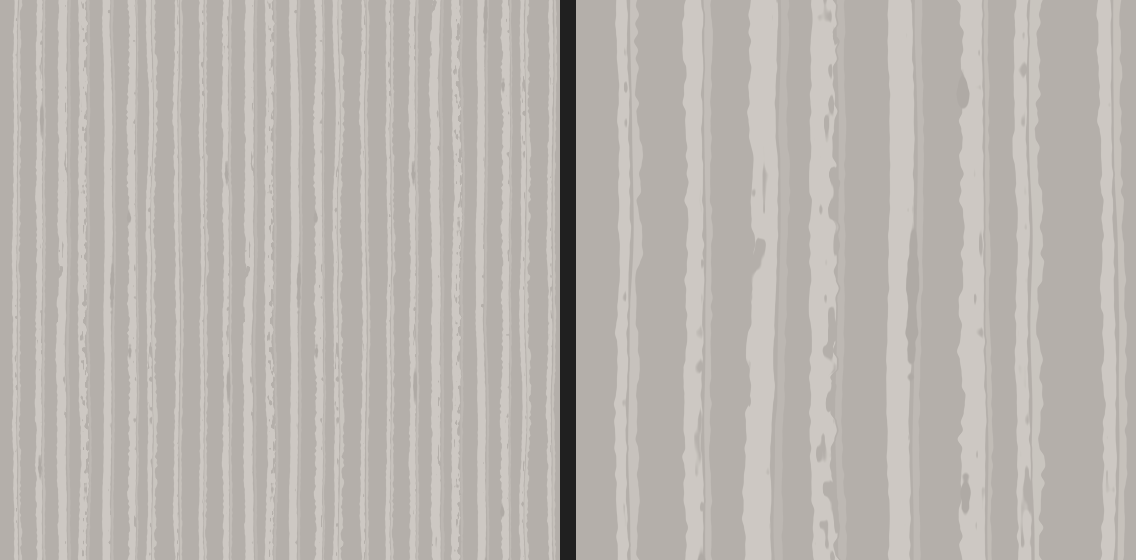
Left, the full canvas; right, a detail of the centre.
A Shadertoy shader for this pattern:

```glsl
// Hand-brushed vertical stripes: eight pale strokes, each with a thin side strand,
// repeat three times across; every third set is dropped by about half the height.
// Strokes are bands with noisy edges, then torn, speckled and slotted by noise.

#define SPAN 768.0                    // design units per canvas side
#define PITCH 32.0                    // units between strokes
#define LANES 24.0                    // strokes across the canvas
#define MARGIN 6.0                    // left side of the first lane
#define DROP 0.475                    // vertical offset of the dropped set
#define WANDER 4.0                    // sideways drift of a stroke
#define ROUGH 2.2                     // edge raggedness
#define GROUND vec3(0.706, 0.686, 0.667)
#define PALE vec3(0.804, 0.786, 0.764)
#define SLOT_SHADE 0.97               // darkening inside long slots

// Per stroke: main left, main right, strand left, strand right, from lane centre
const vec4 BANDS[8] = vec4[8](
    vec4(-4.0, 1.5, 2.7, 6.0), vec4(-5.0, 3.0, 4.0, 7.0),
    vec4(-7.0, 5.0, 6.5, 10.0), vec4(-9.0, 1.5, 3.0, 6.3),
    vec4(-8.0, 2.5, 4.0, 7.0), vec4(-6.0, 4.0, 4.9, 6.9),
    vec4(-12.0, -6.0, -4.9, -0.5), vec4(-7.0, -1.0, 0.5, 3.6));

// Raggedness of main left, main right and strand right
const vec3 RAGGED[8] = vec3[8](
    vec3(0.5, 0.4, 1.0), vec3(0.8, 0.4, 0.5), vec3(0.6, 0.3, 0.4),
    vec3(0.5, 1.4, 0.4), vec3(0.3, 0.3, 0.3), vec3(1.2, 0.3, 0.4),
    vec3(0.4, 0.3, 1.3), vec3(0.8, 0.3, 0.6));

const float STRAND_TONE[8] = float[8](0.75, 0.55, 0.32, 0.35, 0.4, 0.5, 0.85, 0.7);
const float WEAR[8] = float[8](0.1, 0.17, 0.12, 0.38, 0.1, 0.16, 0.18, 0.1);

// Slots: stroke index, height, half length, sideways position
const vec4 SLOTS[5] = vec4[5](
    vec4(1.0, 0.314, 19.0, 2.0), vec4(1.0, 0.69, 14.0, 1.0),
    vec4(4.0, 0.495, 38.0, 2.8), vec4(5.0, 0.615, 8.0, -5.0),
    vec4(5.0, 0.371, 8.0, -5.0));

float hash(vec3 cell) {
    uvec3 k = uvec3(ivec3(cell)) * uvec3(1597u, 3812u, 2741u) + 977u;
    uint h = (k.x ^ (k.y << 7) ^ (k.z << 15)) * 747796405u + k.y;
    h = ((h >> ((h >> 28) + 4u)) ^ h) * 277803737u;
    return float(((h >> 22) ^ h) & 65535u) / 65535.0;
}

// Value noise that wraps vertically after a whole number of rows
float noise(float x, float v, float rows, float seed) {
    vec2 q = vec2(x, v * rows), c = floor(q), f = q - c;
    f = f * f * (3.0 - 2.0 * f);
    float y0 = mod(c.y, rows), y1 = mod(c.y + 1.0, rows);
    float low = mix(hash(vec3(c.x, y0, seed)), hash(vec3(c.x + 1.0, y0, seed)), f.x);
    float high = mix(hash(vec3(c.x, y1, seed)), hash(vec3(c.x + 1.0, y1, seed)), f.x);
    return mix(low, high, f.y);
}

float ragged(float v, float seed) {
    return ROUGH * (noise(0.0, v, 190.0, seed) + 0.8 * noise(0.0, v, 64.0, seed + 1.0) - 0.9);
}

float band(float x, float left, float right, float soft) {
    return smoothstep(-soft, soft, x - left) * smoothstep(-soft, soft, right - x);
}

void mainImage(out vec4 fragColor, in vec2 fragCoord) {
    vec2 uv = fragCoord / iResolution.xy;
    float soft = 0.7 * SPAN / iResolution.x;

    // Lane, stroke type and dropped height
    float across = uv.x * SPAN - MARGIN;
    float lane = mod(floor(across / PITCH), LANES);
    int kind = int(mod(lane, 8.0));
    float seed = float(kind) * 16.0 + 3.0;
    float v = fract(uv.y - DROP * (1.0 - step(8.0, mod(lane + 6.0, LANES))));

    // Slow drift of the whole stroke
    float x = mod(across, PITCH) - 0.5 * PITCH;
    x -= WANDER * (noise(0.0, v, 5.0, seed) - 0.5);
    x -= 0.4 * WANDER * (noise(0.0, v, 17.0, seed + 1.0) - 0.5);

    // Edges, with one heavily eaten stretch on the third stroke
    float eaten = kind == 2 ? 1.0 - smoothstep(0.07, 0.09, abs(v - 0.5)) : 0.0;
    vec4 edge = BANDS[kind];
    vec3 rag = RAGGED[kind];
    edge.x += rag.x * ragged(v, seed + 2.0) + 1.6 * (noise(0.0, v, 11.0, seed + 8.0) - 0.5);
    edge.x += eaten * (0.5 + 3.0 * noise(0.0, v, 48.0, seed + 9.0));
    edge.y += rag.y * ragged(v, seed + 4.0) + eaten * 1.2;
    edge.z += 0.8 * (noise(0.0, v, 23.0, seed + 10.0) - 0.5) + eaten * 1.2;
    edge.w += rag.z * ragged(v, seed + 6.0) + eaten * 1.2;
    float mainBand = band(x, edge.x, edge.y, soft);
    float strand = band(x, max(edge.z, edge.y + 0.8), edge.w, soft);

    // Torn flecks gather beside the worn edge
    float grain = noise(x / 2.6, v, 96.0, seed + 11.0);
    float patches = noise(0.0, v, 13.0, seed + 12.0) - 0.5;
    float tornEdge = mix(edge.y - 1.0, edge.x + 1.5, eaten);
    float tear = grain + WEAR[kind] + 0.3 * patches + 0.28 * eaten
        - 0.06 * abs(x - tornEdge) - 0.95;
    mainBand *= 1.0 - smoothstep(-0.08, 0.08, tear);

    // Long slots and small bites
    float slot = 0.0;
    for (int i = 0; i < 5; i++) {
        vec4 s = SLOTS[i];
        vec2 d = vec2((x - s.w) / 2.3, (v - s.y) * SPAN / s.z);
        float gap = 2.3 * (length(d) - 1.0) + 0.5 * ragged(v, seed + 13.0);
        slot = max(slot, int(s.x) == kind ? 1.0 - smoothstep(-soft, soft, gap) : 0.0);
    }

    float paint = max(mainBand, strand * STRAND_TONE[kind]) * (1.0 - slot);
    vec3 color = mix(GROUND * mix(1.0, SLOT_SHADE, slot), PALE, paint);
    fragColor = vec4(color, 1.0);
}
```
